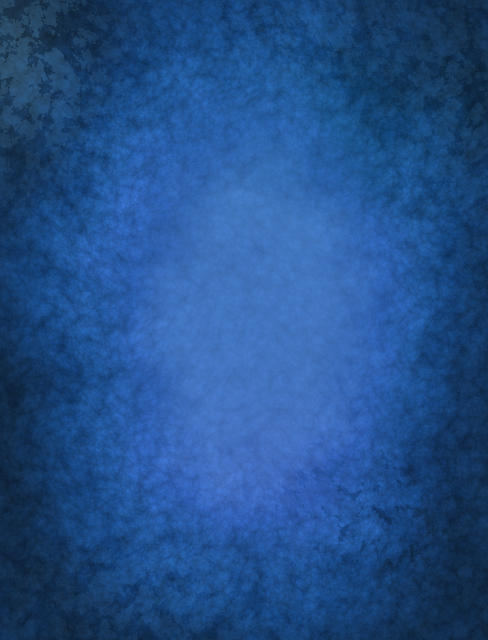
Give the GLSL for this background, as a Shadertoy shader.

```glsl
const vec3 SHADES[6] = vec3[6](
    vec3(0.055, 0.145, 0.25), vec3(0.065, 0.195, 0.355), vec3(0.075, 0.24, 0.45),
    vec3(0.115, 0.31, 0.56), vec3(0.165, 0.355, 0.655), vec3(0.25, 0.445, 0.73));
const vec3 LACE_COLOR = vec3(0.10, 0.15, 0.17);
const vec3 VIOLET_TINT = vec3(0.018, -0.014, 0.012);
const vec3 TEAL_TINT = vec3(-0.015, 0.008, -0.025);
const vec3 GREY_TINT = vec3(0.055, 0.055, 0.03);

const vec2 GLOW_CENTER = vec2(0.535, 0.515);
const vec2 GLOW_RADIUS = vec2(0.225, 0.265);
const float GLOW_INNER = 0.35;
const float GLOW_OUTER = 2.75;
const float CLOUD_SCALE = 7.0;
const float CLOUD_AMOUNT = 0.32;
const float GRAIN_SCALE = 42.0;
const float GRAIN_CENTER = 0.16;
const float GRAIN_RIM = 0.55;
const float LACE_SCALE = 30.0;
const float LACE_AMOUNT = 0.55;
const float FLECK_AMOUNT = 0.24;
const float WARP_AMOUNT = 0.12;

// Broad light and dark patches: center, radius, strength
const vec4 PATCHES[9] = vec4[9](
    vec4(0.12, 0.57, 0.17, 0.16), vec4(0.22, 0.22, 0.16, 0.12),
    vec4(0.52, 0.22, 0.17, 0.12), vec4(0.28, 0.76, 0.13, 0.06),
    vec4(0.98, 0.48, 0.14, -0.12), vec4(0.80, 0.90, 0.20, -0.10),
    vec4(0.00, 0.36, 0.12, -0.12), vec4(0.45, 0.00, 0.14, -0.08),
    vec4(0.88, 0.64, 0.12, 0.10));

vec2 hash2(vec2 p) {
    vec3 q = fract(p.xyx * vec3(0.1031, 0.1030, 0.0973));
    q += dot(q, q.yzx + 33.33);
    return fract((q.xx + q.yz) * q.zy);
}

// Distance to the nearest scattered point
float cellular(vec2 p) {
    vec2 cell = floor(p);
    float nearest = 4.0;
    for (int y = -1; y <= 1; y++) {
        for (int x = -1; x <= 1; x++) {
            vec2 site = cell + vec2(x, y);
            vec2 offset = site + hash2(site) - p;
            nearest = min(nearest, dot(offset, offset));
        }
    }
    return sqrt(nearest);
}

// Layered cells, centered near zero
float mottle(vec2 p, float falloff) {
    float sum = 0.0;
    float weight = 0.5;
    for (int i = 0; i < 4; i++) {
        sum += weight * (0.5 - cellular(p));
        p = mat2(1.6, 1.2, -1.2, 1.6) * p + 17.3;
        weight *= falloff;
    }
    return sum;
}

vec2 warp(vec2 p) {
    for (int i = 1; i <= 4; i++) {
        float f = 9.0 * exp2(float(i));
        p += WARP_AMOUNT / f * sin(f * p.yx + vec2(1.7, 4.1) * float(i));
    }
    return p;
}

float spot(vec2 uv, vec2 center, vec2 radius) {
    vec2 d = (uv - center) / radius;
    return exp(-dot(d, d));
}

vec3 shade(float level) {
    float x = clamp(level, 0.0, 1.0) * 5.0;
    vec3 color = SHADES[0];
    for (int i = 1; i < 6; i++)
        color = mix(color, SHADES[i], clamp(x - float(i - 1), 0.0, 1.0));
    return color;
}

void mainImage(out vec4 fragColor, in vec2 fragCoord) {
    vec2 uv = fragCoord / iResolution.xy;
    vec2 p = warp(fragCoord / iResolution.y);

    // Central glow and broad patches
    float dist = length((uv - GLOW_CENTER) / GLOW_RADIUS);
    float level = 1.0 - smoothstep(GLOW_INNER, GLOW_OUTER, dist);
    for (int i = 0; i < 9; i++)
        level += PATCHES[i].w * spot(uv, PATCHES[i].xy, vec2(PATCHES[i].z));

    // Cloudy variation
    float rim = smoothstep(0.6, 1.8, dist);
    float cloud = mottle(p * CLOUD_SCALE, 0.65);
    float grain = mottle(p * GRAIN_SCALE + 5.0, 0.8);
    level += CLOUD_AMOUNT * cloud * mix(0.5, 1.0, rim);

    // Dark flecks at the lower right
    float flecks = mottle(p * LACE_SCALE + 31.0, 0.7);
    float fleckMask = spot(uv, vec2(0.76, 0.19), vec2(0.18, 0.13));
    level -= FLECK_AMOUNT * fleckMask * smoothstep(-0.02, 0.12, -flecks);

    // Fine grain, also where the glow is brightest
    vec3 color = shade(level);
    color *= 1.0 + grain * mix(GRAIN_CENTER, GRAIN_RIM, rim) + 0.06 * cloud;

    // Pale lace toward the corners
    float laceMask = spot(uv, vec2(0.06, 0.91), vec2(0.16, 0.17))
        + 0.45 * spot(uv, vec2(0.65, 0.94), vec2(0.16, 0.08))
        + 0.40 * spot(uv, vec2(0.93, 0.84), vec2(0.14, 0.16))
        + 0.40 * spot(uv, vec2(0.30, 0.07), vec2(0.22, 0.09)) + 0.18 * rim;
    float lace = smoothstep(0.02, 0.13, mottle(p * LACE_SCALE + 9.0, 0.7) + 0.3 * cloud);
    color += LACE_COLOR * LACE_AMOUNT * lace * laceMask;

    // Regional hues
    color += GREY_TINT * spot(uv, vec2(0.0, 0.92), vec2(0.13, 0.15));
    color += VIOLET_TINT * spot(uv, vec2(0.55, 0.26), vec2(0.25, 0.12));
    color += TEAL_TINT * spot(uv, vec2(0.66, 0.79), vec2(0.28, 0.15));
    fragColor = vec4(clamp(color, 0.0, 1.0), 1.0);
}
```
